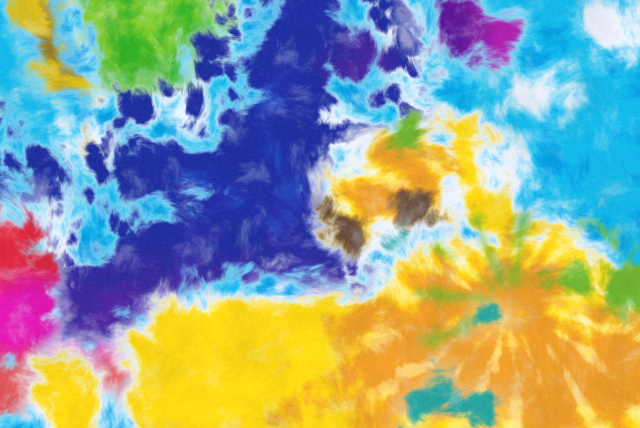
This texture is drawn by a Shadertoy shader. Its source:

```glsl
#define WARP 0.028
#define RAGGED 0.05
#define BLOT 0.04
#define SOFT 0.028
#define HALO 0.075
#define MOTTLE 0.28
#define WEAVE 0.03
#define WHITE vec3(0.93, 0.95, 0.99)
#define CYAN vec3(0.08, 0.73, 0.92)
#define INDIGO vec3(0.13, 0.19, 0.64)
#define YELLOW vec3(0.99, 0.85, 0.08)
#define ORANGE vec3(0.93, 0.62, 0.17)

vec2 hash2(vec2 p) {
    vec3 q = fract(p.xyx * vec3(0.1031, 0.1030, 0.0973));
    q += dot(q, q.yzx + 33.33);
    return fract((q.xx + q.yz) * q.zy);
}

// Distance to the nearest scattered cell centre
float cells(vec2 p) {
    vec2 id = floor(p), f = fract(p);
    float nearest = 1.0;
    for (int i = 0; i < 9; i++) {
        vec2 o = vec2(i % 3 - 1, i / 3 - 1);
        nearest = min(nearest, length(o + hash2(id + o + 50.0) - f));
    }
    return nearest;
}

// Layered, turned and bent sines, roughly -1 to 1
float ripples(vec2 p) {
    float sum = 0.0, gain = 0.55;
    for (int i = 0; i < 6; i++) {
        p = mat2(0.8, 0.6, -0.6, 0.8) * p * 1.85 + vec2(1.3, 2.7);
        p += 0.55 * sin(p.yx * 0.8);
        sum += gain * sin(p.x) * cos(p.y);
        gain *= 0.65;
    }
    return sum;
}

// Rounded stroke from (ax, ay) to (bx, by)
float stroke(vec2 p, float ax, float ay, float bx, float by, float radius) {
    vec2 pa = p - vec2(ax, ay), ba = vec2(bx - ax, by - ay);
    return length(pa - ba * clamp(dot(pa, ba) / dot(ba, ba), 0.0, 1.0)) - radius;
}
float pool(vec2 p, float x, float y, float radius) { return length(p - vec2(x, y)) - radius; }
float join(float a, float b, float c, float d) { return min(min(a, b), min(c, d)); }

// Dye soaks in and leaves a pale rim around itself
void stain(inout vec3 cloth, float d, vec3 dye, float rim) {
    cloth = mix(cloth, WHITE, rim * smoothstep(HALO, 0.0, d));
    cloth = mix(cloth, dye, smoothstep(SOFT, -SOFT, d));
}

void mainImage(out vec4 fragColor, in vec2 fragCoord) {
    vec2 uv = fragCoord / iResolution.xy * vec2(1.497, 1.0);
    float broad = ripples(uv * 4.0), fine = ripples(uv * 11.0 + 7.0);
    vec2 p = uv + WARP * vec2(broad, ripples(uv * 5.0 + 19.0));
    float blots = cells(p * 19.0), edge = RAGGED * fine + BLOT * (blots - 0.45);
    // Pleats fan out from the hub
    vec2 hub = vec2(1.19, 0.29), spoke = uv - hub;
    float pleat = sin(atan(spoke.y, spoke.x) * 19.0 + 2.5 * broad) * smoothstep(0.02, 0.2, length(spoke));
    // Sky ground with bare patches
    vec3 cloth = mix(CYAN, vec3(0.03, 0.59, 0.85), smoothstep(0.0, 0.9, fine + 0.3 * broad));
    float bare = join(pool(p, .41, .72, .06), pool(p, .20, .68, .06), pool(p, 1.25, .80, .03), pool(p, 1.46, .92, .06));
    bare = min(bare, join(stroke(p, .92, .98, .97, .72, .035), stroke(p, .74, .73, .86, .62, .06),
        stroke(p, .12, .50, .17, .34, .04), stroke(p, .84, .42, 1.16, .60, .06)));
    cloth = mix(cloth, WHITE, smoothstep(0.07, -0.04, bare + 1.4 * edge));
    // Green and olive corner
    float d = min(stroke(p, .30, .97, .48, .99, .09), pool(p, .33, .87, .10));
    stain(cloth, d + 1.3 * edge, mix(vec3(.20, .70, .16), vec3(.52, .79, .20), smoothstep(-.5, .8, broad + fine)), 0.6);
    d = min(stroke(p, .10, .98, .15, .83, .045), stroke(p, .18, .78, .19, .65, .012));
    stain(cloth, d + edge, mix(vec3(.87, .76, .12), vec3(.56, .44, .10), smoothstep(-.3, .6, fine)), 0.5);
    // Indigo diagonal with violet depths and a spattered fringe
    d = join(stroke(p, .71, .94, .61, .60, .11), stroke(p, .64, .58, .69, .45, .125),
        stroke(p, .58, .52, .23, .28, .105), stroke(p, .35, .60, .55, .56, .07));
    d = join(d, pool(p, .84, .86, .065), pool(p, .01, .56, .035), pool(p, .87, .76, .02));
    d = min(d, max(d - 0.09, (blots - 0.28) * 0.08));
    float violet = smoothstep(0.55, 0.25, p.y) + smoothstep(0.13, 0.04, length(p - vec2(.85, .85)));
    vec3 deep = mix(INDIGO, vec3(.06, .36, .77), 0.75 * smoothstep(0.1, 0.9, fine - 0.4 * broad));
    deep = mix(deep, vec3(.38, .14, .60), clamp(0.55 * violet + 0.3 * fine, 0.0, 0.75));
    stain(cloth, d + 1.3 * edge, deep, 0.5);
    // Purple splashes above
    d = min(stroke(p, 1.06, .98, 1.07, .89, .04), pool(p, 1.15, .91, .045));
    stain(cloth, d + edge, mix(vec3(.37, .10, .60), vec3(.70, .14, .70), smoothstep(1.05, 1.17, p.x)), 0.6);
    // Magenta to red at the left border
    d = min(stroke(p, 0., .42, .03, .22, .09), stroke(p, 0., .08, .28, .12, .06));
    vec3 rose = mix(vec3(.87, .34, .36), vec3(.88, .10, .70), smoothstep(0.12, 0.21, p.y));
    rose = mix(rose, vec3(.86, .16, .25), smoothstep(0.29, 0.39, p.y));
    stain(cloth, d + edge, rose, 0.6);
    // Yellow field, orange soaked through it
    d = join(stroke(p, .48, .10, .74, .12, .18), stroke(p, .80, .06, 1.5, .06, .22),
        stroke(p, 1.02, .27, 1.28, .33, .135), stroke(p, .86, .54, .98, .59, .08));
    d = join(d, stroke(p, 1.09, .67, 1.14, .48, .035), pool(p, .16, .04, .085), pool(p, .65, .30, .03));
    float warm = join(stroke(p, .92, .15, 1.46, .13, .12), stroke(p, 1.02, .29, 1.25, .33, .07),
        stroke(p, .88, .54, .98, .59, .05), pool(p, .70, .10, .02));
    vec3 sun = mix(YELLOW, ORANGE, smoothstep(0.06, -0.05, warm + 1.3 * edge + 0.025 * pleat));
    sun = mix(sun, vec3(1., .94, .66), 0.55 * smoothstep(0.4, 1.4, pleat + fine) * smoothstep(0.75, 0.95, p.x));
    stain(cloth, d + edge + 0.008 * pleat, sun, 1.0);
    // Brown overlaps, then green rays and teal spills
    d = min(pool(p, .98, .51, .03), stroke(p, .78, .53, .85, .45, .014));
    stain(cloth, d + edge, vec3(.42, .31, .24), 0.0);
    d = join(pool(p, 1.34, .35, .045), pool(p, 1.48, .31, .055), pool(p, .95, .68, .025), stroke(p, 1.36, .47, 1.48, .43, .01));
    d += 0.9 * edge;
    for (int i = 0; i < 5; i++) {
        float turn = 1.4 + 0.55 * float(i);
        vec2 a = hub + 0.05 * vec2(cos(turn), sin(turn)), b = a + 3.2 * (a - hub);
        d = min(d, stroke(mix(uv, p, 0.4), a.x, a.y, b.x, b.y, .002) + 0.35 * edge);
    }
    stain(cloth, d, vec3(.45, .72, .20), 0.0);
    d = join(stroke(p, .98, .03, 1.02, .10, .025), pool(p, 1.12, .05, .035), pool(p, .94, .44, .016), pool(p, 1.14, .25, .01));
    stain(cloth, d + edge, vec3(.16, .66, .64), 0.3);
    // Uneven soaking and woven grain
    cloth = mix(cloth, WHITE, MOTTLE * smoothstep(0.0, 1.1, ripples(uv * 17.0)));
    cloth *= 1.0 + 0.05 * fine;
    cloth += WEAVE * (cells(uv * vec2(110.0, 150.0)) - 0.5);
    fragColor = vec4(clamp(cloth, 0.0, 1.0), 1.0);
}
```
